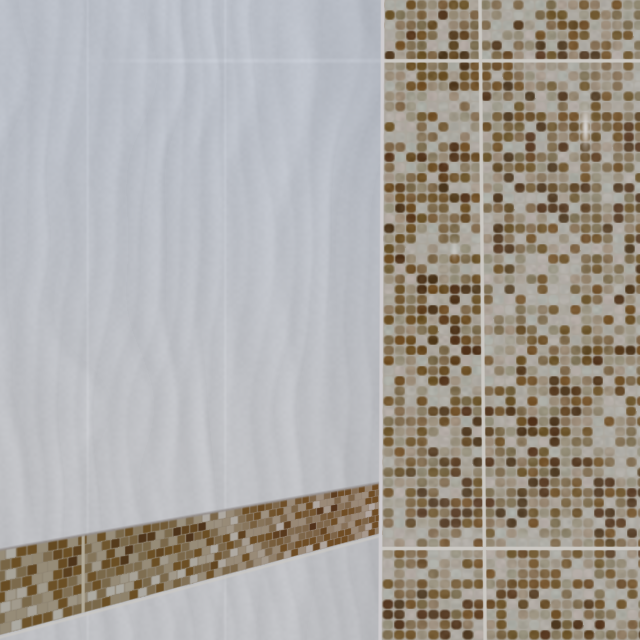
Reproduce this texture procedurally as a WebGL 2 fragment shader.

```glsl
#version 300 es
precision highp float;
uniform vec2 u_resolution;
out vec4 fragColor;

const vec3 PLASTER = vec3(0.75, 0.755, 0.77);
const vec3 GROUT = vec3(0.80, 0.79, 0.77);
const vec3 PALE = vec3(0.68, 0.67, 0.64);
const vec3 SAND = vec3(0.59, 0.55, 0.47);
const vec3 OLIVE = vec3(0.48, 0.41, 0.29);
const vec3 OCHRE = vec3(0.42, 0.31, 0.14);
const vec3 UMBER = vec3(0.30, 0.20, 0.10);

float hash(vec2 p) {
  return fract(sin(dot(p, vec2(127.1, 311.7))) * 43758.545);
}

float noise(vec2 p) {
  vec2 i = floor(p), f = fract(p);
  f = f * f * (3.0 - 2.0 * f);
  return mix(mix(hash(i), hash(i + vec2(1, 0)), f.x),
             mix(hash(i + vec2(0, 1)), hash(i + vec2(1, 1)), f.x), f.y);
}

// Soft line of the given half width around d = 0
float line(float d, float halfWidth, float soft) {
  return 1.0 - smoothstep(halfWidth - soft, halfWidth + soft, abs(d));
}

// Rounded box coverage inside a unit cell
float roundedCell(vec2 f, vec2 halfSize, float radius, float soft) {
  vec2 q = abs(f - 0.5) - halfSize + radius;
  float d = length(max(q, 0.0)) + min(max(q.x, q.y), 0.0) - radius;
  return 1.0 - smoothstep(-soft, soft, d);
}

// Glass tone from pale (0) to dark (1)
vec3 glassTone(float t) {
  vec3 c = mix(PALE, SAND, smoothstep(0.22, 0.34, t));
  c = mix(c, OLIVE, smoothstep(0.44, 0.56, t));
  c = mix(c, OCHRE, smoothstep(0.64, 0.74, t));
  return mix(c, UMBER, smoothstep(0.84, 0.97, t));
}

// One layer of leaning folds with a lit and a shaded flank
float folds(vec2 p, float count, float bend, float seed) {
  float x = p.x * count + bend * noise(vec2(p.x * 5.0 + seed, p.y * 3.2));
  x += 0.35 * bend * noise(vec2(p.x * 9.0, p.y * 8.0 + seed));
  float f = fract(x);
  float strength = 0.3 + 0.7 * noise(vec2(floor(x) * 3.7 + seed, p.y * 3.0));
  float crest = smoothstep(0.0, 0.72, f) * (1.0 - smoothstep(0.72, 1.0, f));
  return (crest - 0.43) * strength;
}

vec3 wall(vec2 p) {
  vec3 c = PLASTER + vec3(-0.022, -0.008, 0.012) * smoothstep(0.2, 0.9, p.y);
  c += 0.015 * (noise(p * vec2(4.0, 3.0)) - 0.5);
  c += 0.037 * folds(p, 14.0, 1.8, 2.0) + 0.028 * folds(p, 27.0, 2.2, 9.0);
  c += 0.012 * (noise(p * 180.0) - 0.5);
  // Faint tile joints
  float seams = line(p.x - 0.137, 0.002, 0.002) + line(p.x - 0.352, 0.002, 0.002);
  c += 0.025 * seams;
  c += 0.03 * line(p.y - 0.905, 0.003, 0.003) * smoothstep(0.1, 0.3, p.x);
  return c - 0.03 * smoothstep(0.45, 0.596, p.x);
}

vec3 dotMosaic(vec2 p, float left, float seam) {
  bool narrow = p.x < seam;
  float column = narrow ? (p.x - left) / (seam - left) * 9.0
                        : 20.0 + (p.x - seam) / 0.0171;
  vec2 g = vec2(column, (p.y - 0.143) / 0.015875);
  vec2 id = floor(g);
  float cluster = noise(id * vec2(0.23, 0.17)) - 0.5;
  float lowBand = exp(-pow((p.y - 0.21) / 0.055, 2.0));
  float tone = hash(id + 3.0) + 0.35 * cluster + 0.16 * lowBand;
  float mask = roundedCell(fract(g), vec2(0.46), 0.38, 0.15);
  vec3 glass = glassTone(tone);
  glass += vec3(0.035, -0.015, -0.01) * (hash(id + 71.0) - 0.4);
  glass += 0.06 * (noise(g * 2.3) - 0.5);
  vec3 c = mix(vec3(0.67, 0.65, 0.61), glass, mask);
  // Pale wash of reflected light
  c = mix(c, PLASTER, 0.16 * noise(p * vec2(6.0, 9.0)));
  // Tile joints
  float joint = line(p.x - seam, 0.0027, 0.0015);
  joint = max(joint, line(p.y - 0.905, 0.0027, 0.0015));
  joint = max(joint, line(p.y - 0.143, 0.0027, 0.0015));
  return mix(c, GROUT, joint);
}

vec3 borderMosaic(float x, float v) {
  vec2 g = vec2(x * (58.0 + 32.0 * x), v * 8.0);
  g.x += 0.5 * mod(floor(g.y), 2.0);
  vec2 id = floor(g);
  float tone = 0.22 + 0.72 * hash(id + 41.0) + 0.2 * (noise(id * 0.3) - 0.5);
  float mask = roundedCell(fract(g), vec2(0.45, 0.47), 0.16, 0.14);
  vec3 c = mix(vec3(0.56, 0.52, 0.45), glassTone(tone), mask);
  c += vec3(0.02, -0.01, 0.0) * smoothstep(0.2, 0.6, x);
  return mix(c, vec3(0.70, 0.67, 0.60), line(x - 0.13, 0.0025, 0.0015));
}

// Slim vertical reflection
float glint(vec2 p, vec2 centre, vec2 size) {
  vec2 d = (p - centre) / size;
  return exp(-dot(d, d));
}

void main() {
  vec2 p = gl_FragCoord.xy / u_resolution;
  float corner = mix(0.594, 0.598, p.y);
  float seam = mix(0.758, 0.750, p.y);
  float bandTop = 0.141 + 0.176 * p.x;
  float bandBottom = 0.008 + 0.267 * p.x;

  // Plain wall with its slanted border
  vec3 c = wall(p);
  float v = (p.y - bandBottom) / (bandTop - bandBottom);
  float inBand = smoothstep(-0.0015, 0.0015, p.y - bandBottom)
               * smoothstep(-0.0015, 0.0015, bandTop - p.y);
  c = mix(c, borderMosaic(p.x, v), inBand);
  c = mix(c, vec3(0.58, 0.56, 0.56), 0.7 * line(p.y - bandTop, 0.002, 0.002));
  c = mix(c, GROUT, 0.7 * line(p.y - bandBottom + 0.004, 0.002, 0.002));

  // Dotted wall past the corner
  float right = smoothstep(-0.001, 0.001, p.x - corner);
  c = mix(c, dotMosaic(p, corner + 0.003, seam), right);
  c = mix(c, vec3(0.81, 0.80, 0.81), line(p.x - corner, 0.0028, 0.0015));
  float shine = glint(p, vec2(0.915, 0.80), vec2(0.006, 0.028));
  shine += 0.6 * glint(p, vec2(0.71, 0.61), vec2(0.005, 0.014));
  c = mix(c, vec3(0.84, 0.83, 0.82), min(shine, 1.0));
  fragColor = vec4(c, 1.0);
}
```
